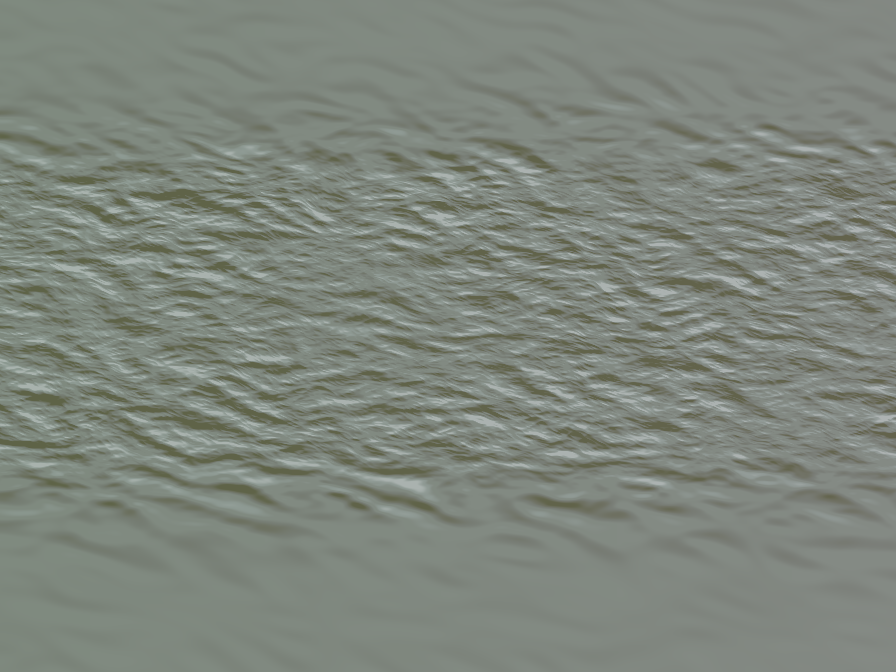
Reproduce this texture procedurally as a Shadertoy shader.

```glsl
const int OCTAVES = 4;
const vec2 WAVE_FREQ = vec2(9.0, 21.0);   // waves per canvas height
const float OCTAVE_STEP = 1.9;
const float OCTAVE_FADE = 0.78;
const float CREST_WIDTH = 0.10;
const float RELIEF = 1.0;
const float CREST_GLOW = 0.45;
const float SWELL = 0.9;
const float WARP = 0.012;
const float FOCUS_Y = 0.53;
const vec2 FOCUS_RANGE = vec2(0.17, 0.47);
const float MAX_BLUR = 0.021;

const vec3 DEEP_OLIVE = vec3(0.38, 0.39, 0.29);
const vec3 OLIVE = vec3(0.43, 0.44, 0.38);
const vec3 GREY_GREEN = vec3(0.47, 0.49, 0.46);
const vec3 WATER = vec3(0.51, 0.54, 0.51);
const vec3 SKY_SHEEN = vec3(0.56, 0.60, 0.58);
const vec3 CREST_LIGHT = vec3(0.67, 0.70, 0.69);

float hash(vec2 p) {
    return fract(sin(dot(p, vec2(127.1, 311.7))) * 43758.5453);
}

float cornerSlope(vec2 cell, vec2 offset) {
    float angle = 6.28318 * hash(cell);
    return dot(vec2(cos(angle), sin(angle)), offset);
}

// Gradient noise, about -0.7 to 0.7
float noise(vec2 p) {
    vec2 i = floor(p), f = fract(p);
    vec2 u = f * f * f * (f * (f * 6.0 - 15.0) + 10.0);
    vec2 x = vec2(1.0, 0.0), y = vec2(0.0, 1.0);
    float low = mix(cornerSlope(i, f), cornerSlope(i + x, f - x), u.x);
    float high = mix(cornerSlope(i + y, f - y), cornerSlope(i + 1.0, f - 1.0), u.x);
    return mix(low, high, u.y);
}

// Wave height with rounded crests along the zero lines of the noise
float ridge(vec2 p, float width) {
    float n = 2.0 * noise(p);
    return -sqrt(n * n + width * width);
}

// Light on the far slopes, shade on the near ones
float waveLight(vec2 p, float blur) {
    float light = 0.0, weight = 1.0;
    vec2 freq = WAVE_FREQ;
    for (int i = 0; i < OCTAVES; i++) {
        float k = float(i);
        float tilt = 0.09 + 0.17 * cos(2.1 * k);
        vec2 q = vec2(p.x, p.y + tilt * p.x) * freq + 17.3 * k;
        float soft = freq.y * blur;
        float width = CREST_WIDTH + soft;
        vec2 e = vec2(0.02, 0.10 + 0.3 * min(soft, 1.0));
        float below = ridge(q - e, width), above = ridge(q + e, width);
        float slope = (below - above) / (2.0 * e.y);
        float crest = exp(3.0 * (below + above)) - 0.2;
        light += weight * exp(-7.0 * soft * soft) * (RELIEF * slope + CREST_GLOW * crest);
        freq *= OCTAVE_STEP;
        weight *= OCTAVE_FADE;
    }
    return light;
}

vec3 waterColor(float light) {
    vec3 color = mix(DEEP_OLIVE, OLIVE, smoothstep(-2.7, -1.7, light));
    color = mix(color, GREY_GREEN, smoothstep(-1.9, -0.8, light));
    color = mix(color, WATER, smoothstep(-1.0, 0.1, light));
    color = mix(color, SKY_SHEEN, smoothstep(0.5, 1.6, light));
    return mix(color, CREST_LIGHT, smoothstep(1.5, 2.9, light));
}

void mainImage(out vec4 fragColor, in vec2 fragCoord) {
    vec2 p = fragCoord / iResolution.y;
    float across = fragCoord.x / iResolution.x;

    // Narrow band of focus
    float blur = MAX_BLUR * smoothstep(FOCUS_RANGE.x, FOCUS_RANGE.y, abs(p.y - FOCUS_Y));

    // Mild perspective and uneven wave fronts
    vec2 q = vec2(p.x * (0.9 + 0.2 * p.y), p.y + 0.15 * p.y * p.y);
    q += WARP * vec2(noise(p * 7.0 + 3.0), noise(p * vec2(8.0, 11.0) + 41.0));

    // Waves over a broad, faint swell
    float gusts = 1.0 + 0.5 * noise(p * vec2(3.0, 5.0) + 9.0);
    float swell = noise(p * vec2(4.0, 9.0) + 70.0) * SWELL * (1.0 - 18.0 * blur);
    float light = waveLight(q, blur) * gusts + 0.5 * swell - 0.15;

    // Greener on the left, greyer on the right
    vec3 color = waterColor(light);
    color += mix(vec3(-0.012, 0.0, -0.012), vec3(0.008, 0.0, 0.008), across);
    fragColor = vec4(color, 1.0);
}
```
